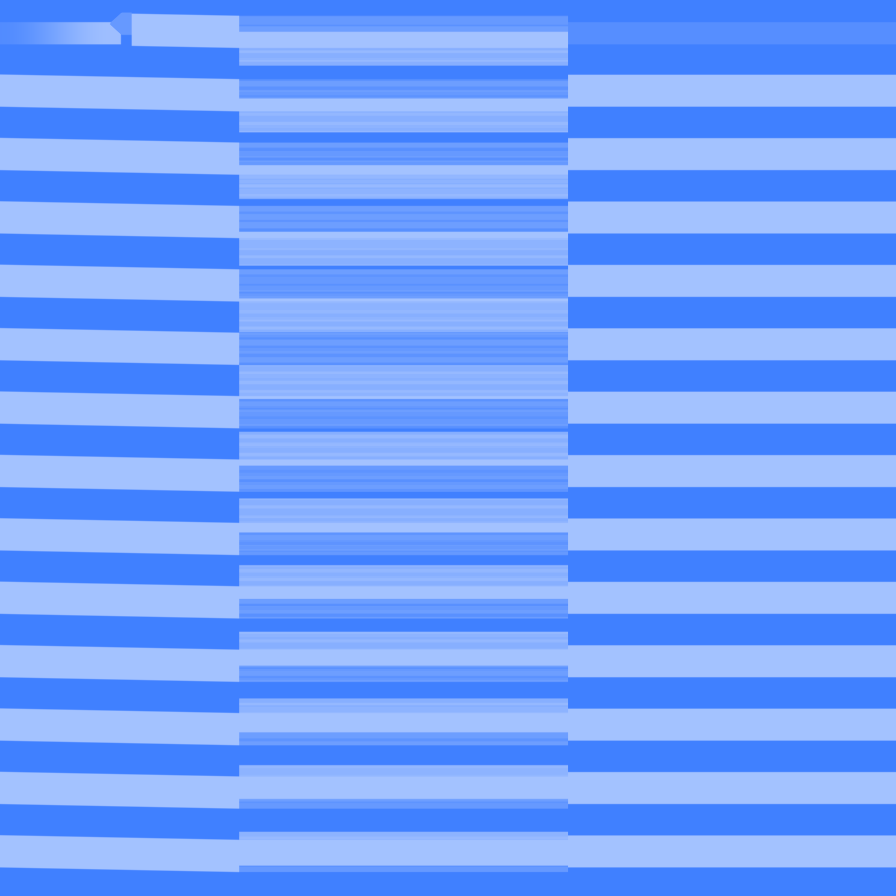
Reproduce this pattern procedurally as a WebGL 2 fragment shader.

```glsl
#version 300 es
precision highp float;

uniform vec2 u_resolution;
out vec4 fragColor;

const vec3 BLUE = vec3(0.25, 0.50, 1.00);
const vec3 PALE = vec3(0.64, 0.76, 1.00);

float hash(float n) {
    n = fract(n * 0.1031);
    n *= n + 33.33;
    return fract(n * (n + n));
}

// Antialiased interval from lo to hi.
float band(float v, float lo, float hi, float soft) {
    return smoothstep(lo - soft, lo + soft, v) * (1.0 - smoothstep(hi - soft, hi + soft, v));
}

// A limited stack of stripes, counted upward from the base.
float stripes(float y, float base, float period, float width, float count, float soft) {
    float row = clamp(floor((y - base) / period + 0.25), 0.0, count - 1.0);
    float start = base + row * period;
    return band(y, start, start + width, soft);
}

// Fine horizontal lines with uneven position, width and strength.
float streaks(float y, float soft) {
    float period = 0.00997;
    float row = floor(y / period);
    float center = (row + 0.5 + 0.16 * (hash(row + 7.0) - 0.5)) * period;
    float halfWidth = mix(0.0010, 0.0021, hash(row + 31.0));
    float main = band(y, center - halfWidth, center + halfWidth, soft);
    float fineRow = floor(y / 0.0034);
    float fine = 0.35 * step(0.55, hash(fineRow + 113.0));
    return max(main * mix(0.7, 1.0, hash(row + 59.0)), fine);
}

float leftStripes(vec2 p, float soft) {
    return stripes(p.y + 0.0195 * p.x, 0.0319, 0.07075, 0.0360, 14.0, soft);
}

// Broken top corner: a fading bar ending in a small arrow.
float cornerTone(vec2 p, float tone, float soft) {
    float inside = (1.0 - smoothstep(0.147 - soft, 0.147 + soft, p.x))
                 * smoothstep(0.930 - soft, 0.930 + soft, p.y);
    float bar = band(p.y, 0.9505, 0.9753, soft)
              * (1.0 - smoothstep(0.135 - soft, 0.135 + soft, p.x));
    float corner = bar * mix(0.18, 0.95, smoothstep(0.0, 0.125, p.x));
    float tip = 0.123 + max(abs(p.y - 0.9735) - 0.001, 0.0) * 1.1;
    float arrow = smoothstep(tip - soft, tip + soft, p.x) * band(p.y, 0.961, 0.986, soft);
    corner = mix(corner, 0.38, arrow);
    return mix(tone, corner, inside);
}

void main() {
    vec2 p = gl_FragCoord.xy / u_resolution;
    float soft = 0.9 / u_resolution.y;
    float edge = 0.6 / u_resolution.x;

    // Left panel: slightly sloping stripes.
    float left = cornerTone(p, leftStripes(p, soft), soft);

    // Middle panel: two stripe rhythms overlap, streaked where they disagree.
    float first = leftStripes(vec2(0.267, p.y), soft);
    float second = stripes(p.y, 0.0339, 0.0744, 0.0378, 13.0, soft);
    float line = streaks(p.y, soft);
    float middle = first * second
                 + first * (1.0 - second) * mix(0.46, 0.24, line)
                 + second * (1.0 - first) * mix(0.72, 0.88, line);

    // Right panel: level stripes below a faint bar.
    float right = stripes(p.y, 0.0319, 0.07075, 0.0357, 13.0, soft);
    right = max(right, 0.22 * band(p.y, 0.9505, 0.9753, soft));

    float tone = mix(left, middle, smoothstep(0.267 - edge, 0.267 + edge, p.x));
    tone = mix(tone, right, smoothstep(0.634 - edge, 0.634 + edge, p.x));
    fragColor = vec4(mix(BLUE, PALE, tone), 1.0);
}
```
